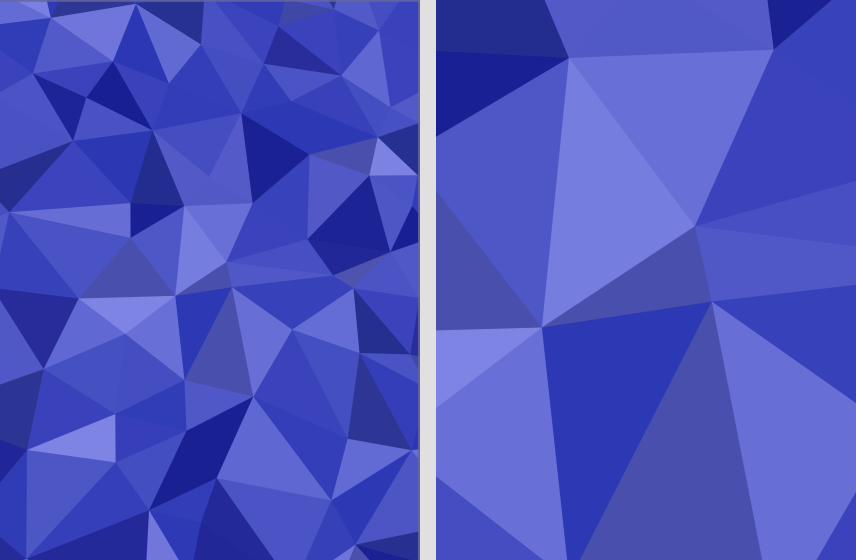
Left, the full canvas; right, a detail of the centre.
Reproduce this background procedurally as a Shadertoy shader.

```glsl
// Low-poly mosaic of flat blue triangles on a jittered, Delaunay-split grid.
#define CELLS 5.0              // grid cells per canvas width at lower left
#define TILT 0.42              // grid rotation in radians
#define CROWD vec2(0.13, 0.13) // perspective: smaller facets to upper right
#define JITTER 0.38            // corner displacement, below 0.5
#define GLOW 0.75              // lighter middle, darker rim
#define VARIATION 0.035        // colour spread inside each shade
#define SEED vec2(17.0, 43.0)
#define BORDER vec2(0.005, 0.003)

vec2 hash2(vec2 p) {
    vec3 q = fract(p.xyx * vec3(0.1031, 0.1030, 0.0973));
    q += dot(q, q.yzx + 33.33);
    return fract((q.xx + q.yz) * q.zy);
}

float cross2(vec2 a, vec2 b) { return a.x * b.y - a.y * b.x; }

vec2 corner(vec2 cell) {
    return cell + 0.5 + JITTER * (2.0 * hash2(cell + SEED) - 1.0);
}

// Signed distance to the line a-b, positive on its left
float side(vec2 p, vec2 a, vec2 b) {
    return cross2(b - a, p - a) / length(b - a);
}

// Antialiased coverage of a counter-clockwise triangle
float coverage(vec2 p, vec2 a, vec2 b, vec2 c, float blur) {
    float d = min(side(p, a, b), min(side(p, b, c), side(p, c, a)));
    return smoothstep(-blur, blur, d);
}

// Straight-line-preserving map from canvas to grid
vec2 toGrid(vec2 p) {
    float c = cos(TILT), s = sin(TILT);
    return CELLS * (mat2(c, s, -s, c) * p) / (1.0 - dot(CROWD, p));
}

// Shade bands ordered from deep navy to pale periwinkle
vec3 palette(float t, vec2 rnd) {
    vec3 col = vec3(0.125, 0.15, 0.59);
    col = t > 0.11 ? vec3(0.165, 0.20, 0.575) : col;
    col = t > 0.20 ? vec3(0.20, 0.24, 0.72) : col;
    col = t > 0.53 ? vec3(0.295, 0.33, 0.77) : col;
    col = t > 0.84 ? vec3(0.405, 0.435, 0.84) : col;
    col = t > 0.95 ? vec3(0.47, 0.50, 0.88) : col;
    // A few mid-tone facets turn slate
    if (t > 0.53 && t < 0.84 && rnd.y > 0.9) col = vec3(0.275, 0.30, 0.67);
    return col + VARIATION * (2.0 * rnd.x - 1.0) * vec3(1.0, 0.8, 0.5);
}

vec3 facetColor(vec2 cell, float half_, float glow) {
    vec2 rnd = hash2(cell * 2.0 + vec2(half_, 5.0) + SEED.yx);
    // Evenly spread shade sequence, loosened by noise
    float t = fract(dot(cell, vec2(0.7549, 0.5698)) + 0.41 * half_ + 0.3 * rnd.y);
    t += GLOW * glow * t * (1.0 - t);
    return palette(t, hash2(rnd * 91.0 + cell));
}

void mainImage(out vec4 fragColor, in vec2 fragCoord) {
    vec2 uv = fragCoord / iResolution.xy;
    vec2 q = toGrid(fragCoord / iResolution.x);
    float blur = 0.7 * length(toGrid((fragCoord + vec2(1.0, 0.0)) / iResolution.x) - q);
    vec2 base = floor(q);
    vec2 e = vec2(1.0, 0.0);
    vec2 middle = toGrid(0.5 * iResolution.xy / iResolution.x);

    vec3 sum = vec3(0.0);
    float weight = 0.0;
    for (int j = -2; j <= 1; j++)
    for (int i = -2; i <= 1; i++) {
        vec2 cell = base + vec2(i, j);
        vec2 a = corner(cell), b = corner(cell + e);
        vec2 c = corner(cell + e.xx), d = corner(cell + e.yx);

        // Delaunay choice of diagonal: opposite angles must not exceed pi
        float angleSum = cross2(c - b, a - b) * dot(a - d, c - d)
                       + dot(c - b, a - b) * cross2(a - d, c - d);
        bool flip = angleSum < 0.0;
        float w0 = flip ? coverage(q, a, b, d, blur) : coverage(q, a, b, c, blur);
        float w1 = flip ? coverage(q, b, c, d, blur) : coverage(q, a, c, d, blur);

        float glow = clamp(1.0 - 0.42 * length(cell + 1.0 - middle), -0.7, 1.0);
        sum += w0 * facetColor(cell, 0.0, glow) + w1 * facetColor(cell, 1.0, glow);
        weight += w0 + w1;
    }
    vec3 col = sum / max(weight, 1e-4);

    // Thin grey rim along the right and top
    vec2 rim = smoothstep(-0.5, 0.5, (uv - 1.0 + BORDER) * iResolution.xy);
    col = mix(col, vec3(0.40, 0.40, 0.62), 0.85 * max(rim.x, rim.y));
    fragColor = vec4(col, 1.0);
}
```
